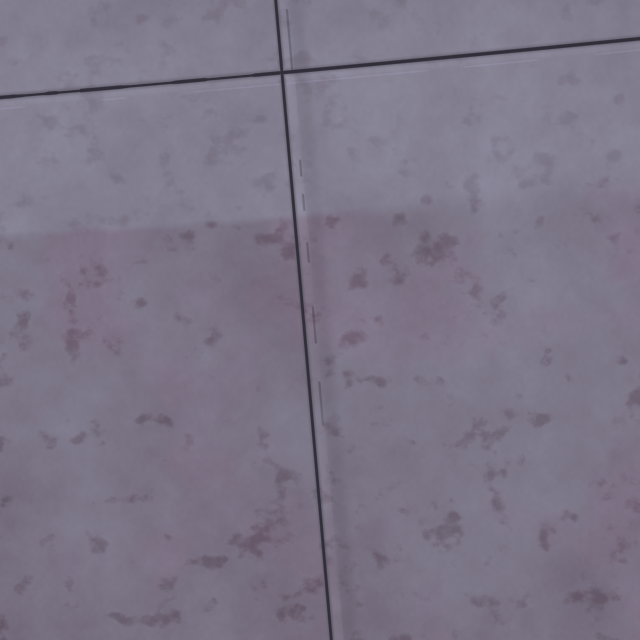
A Shadertoy shader for this texture:

```glsl
// Weathered grey-violet concrete panels with two slanted dark joints and a soft damp edge.

float hash(vec2 p) {
    p = fract(p * vec2(0.1031, 0.1130));
    p += dot(p, p.yx + 33.33);
    return fract((p.x + p.y) * p.x * 91.7);
}

float noise(vec2 p) {
    vec2 i = floor(p), f = fract(p);
    f = f * f * (3.0 - 2.0 * f);
    return mix(mix(hash(i), hash(i + vec2(1, 0)), f.x),
               mix(hash(i + vec2(0, 1)), hash(i + vec2(1, 1)), f.x), f.y);
}

float fbm(vec2 p) {
    float sum = 0.0, amp = 0.5;
    for (int i = 0; i < 5; i++) {
        sum += amp * noise(p);
        p = mat2(1.6, 1.2, -1.2, 1.6) * p + 17.3;
        amp *= 0.5;
    }
    return sum;
}

// Antialiased stripe around d = 0
float stripe(float d, float halfWidth, float soft) {
    return 1.0 - smoothstep(halfWidth - soft, halfWidth + soft, abs(d));
}

// Broken dashes along one axis, 0 or 1 with soft ends
float dashes(float t, float seed, float cover) {
    return smoothstep(cover + 0.06, cover - 0.06, noise(vec2(t, seed)));
}

// Soft round patch
float patchAt(vec2 p, vec2 center, vec2 size) {
    vec2 q = (p - center) / size;
    return exp(-dot(q, q));
}

void mainImage(out vec4 fragColor, in vec2 fragCoord) {
    vec2 uv = fragCoord / iResolution.xy;
    float soft = max(0.0012, 0.8 / iResolution.y);

    // Signed distances to the joints
    float across = uv.y - (0.848 + 0.085 * uv.x + 0.007 * uv.x * uv.x);
    float down = uv.x - (0.518 - 0.087 * uv.y);

    // Pale dry band above a damp edge that fades to the right
    float dampLine = uv.y - (0.628 + 0.075 * uv.x) - 0.008 * (noise(uv * 22.0) - 0.5);
    float blur = mix(0.008, 0.05, smoothstep(0.45, 1.0, uv.x));
    float dry = smoothstep(-blur, blur, dampLine);
    float tone = mix(0.53, 0.86, dry);
    tone -= 0.12 * smoothstep(0.0, 0.12, across);

    // Broad light and dark areas
    tone += 0.22 * patchAt(uv, vec2(0.83, 0.42), vec2(0.25, 0.27));
    tone += 0.12 * patchAt(uv, vec2(0.13, 0.42), vec2(0.16, 0.15));
    tone -= 0.15 * patchAt(uv, vec2(0.40, 0.55), vec2(0.17, 0.11));
    tone -= 0.20 * patchAt(uv, vec2(0.42, 0.08), vec2(0.20, 0.13));
    tone -= 0.16 * patchAt(uv, vec2(0.98, 0.08), vec2(0.16, 0.14));
    tone -= 0.12 * patchAt(uv, vec2(0.00, 0.20), vec2(0.10, 0.25));

    // Cloudy mottling, small stains and fine grain
    tone += 0.45 * (fbm(uv * 9.0) - 0.48);
    tone += 0.28 * (fbm(uv * 34.0 + 5.0) - 0.48);
    float stains = smoothstep(0.57, 0.78, fbm(uv * vec2(27.0, 32.0) + 41.0));
    tone -= stains * mix(0.55, 0.30, dry);
    tone += 0.07 * (noise(uv * vec2(190.0, 150.0)) - 0.5);

    vec3 color = mix(vec3(0.415, 0.375, 0.435), vec3(0.53, 0.52, 0.59), clamp(tone, -0.2, 1.1));

    // Faint rosy tint in the damp area
    float rosy = (1.0 - dry) * smoothstep(0.45, 0.7, fbm(uv * 6.0 + 70.0));
    color += vec3(0.014, -0.006, 0.002) * rosy;

    // Bevel strip right of the upright joint, with a broken outer edge
    float bevel = smoothstep(0.003, 0.006, down) * smoothstep(0.021, 0.017, down);
    color += 0.022 * bevel * (0.5 + noise(vec2(uv.y * 18.0, 3.0)));
    float bevelDash = dashes(uv.y * 38.0, 8.0, 0.42) * smoothstep(0.22, 0.4, uv.y);
    color *= 1.0 - 0.20 * bevelDash * stripe(down - 0.016, 0.0018, soft);
    color *= 1.0 - 0.06 * stripe(down - 0.030, 0.011, 0.010);

    // Pale lip and faint broken line under the level joint
    color += 0.018 * stripe(across + 0.010, 0.005, 0.003);
    float lipDash = dashes(uv.x * 17.0, 15.0, 0.55);
    color += vec3(0.045, 0.035, 0.05) * lipDash * stripe(across + 0.018, 0.0012, soft);

    // Dark joints with soft shadows, chipped at the left
    float shadow = max(stripe(across, 0.004, 0.005), stripe(down, 0.0035, 0.004));
    color = mix(color, vec3(0.31, 0.30, 0.34), 0.6 * shadow);
    float chips = dashes(uv.x * 36.0, 27.0, 0.42) * smoothstep(0.46, 0.38, uv.x);
    float levelCore = stripe(across + 0.0004, 0.0027 - 0.0008 * chips, soft);
    float uprightCore = stripe(down + 0.0003, 0.0022, soft);
    color = mix(color, vec3(0.18, 0.17, 0.21), 0.95 * max(levelCore, uprightCore));
    color = mix(color, vec3(0.44, 0.42, 0.48), 0.7 * chips * stripe(across - 0.0028, 0.0013, soft));

    fragColor = vec4(color, 1.0);
}
```
